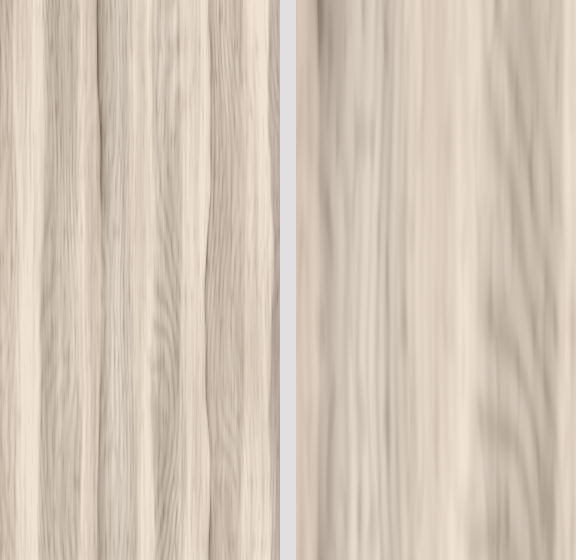
Left: the whole. Right: its middle third, enlarged.
Write a WebGL 2 fragment shader that draws this texture.

```glsl
#version 300 es
precision highp float;

uniform vec2 u_resolution;
out vec4 outColor;

#define BOARDS 10.0
#define BOARD_SHIFT 0.35
#define RING_FREQ 54.0
#define RING_WARP 7.0
#define RING_DEPTH 0.28
#define STREAK_DEPTH 0.56
#define PORE_DEPTH 0.48
#define SEAM_DEPTH 1.30
#define DARK_WOOD vec3(0.700, 0.635, 0.570)
#define LIGHT_WOOD vec3(0.920, 0.866, 0.803)
#define GREY_TINT vec3(-0.014, 0.000, 0.014)

const float TAU = 6.2831853;

float hash(vec2 cell) {
    uvec2 q = uvec2(ivec2(cell)) * uvec2(1597334673u, 3812015801u);
    uint n = (q.x ^ q.y) * 1597334673u;
    n = (n ^ (n >> 15)) * 2246822519u;
    n ^= n >> 13;
    return float(n >> 8) / 16777216.0;
}

float gradientDot(vec2 cell, vec2 offset) {
    float angle = TAU * hash(cell);
    return dot(vec2(cos(angle), sin(angle)), offset);
}

// Gradient noise, roughly -0.7 to 0.7
float noise(vec2 p) {
    vec2 i = floor(p), f = p - i;
    vec2 u = f * f * f * (f * (f * 6.0 - 15.0) + 10.0);
    vec2 e = vec2(1.0, 0.0);
    float low = mix(gradientDot(i, f), gradientDot(i + e.xy, f - e.xy), u.x);
    float high = mix(gradientDot(i + e.yx, f - e.yx), gradientDot(i + e.xx, f - e.xx), u.x);
    return mix(low, high, u.y);
}

// x: tone, y: greyness, z: strength of the ring figure
vec3 boardTraits(float id) {
    float isLight = mod(id, 2.0);
    float a = hash(vec2(id, 41.0)), b = hash(vec2(id, 57.0));
    float tone = mix(0.37, 0.89, isLight) + 0.28 * (a - 0.5);
    return vec3(tone, (1.0 - isLight) * b, mix(0.6 + 0.4 * a, 0.25 + 0.3 * b, isLight));
}

float boardEdge(float id, float y) {
    float jitter = 0.4 * (hash(vec2(id, 13.0)) - 0.5);
    float wander = 0.24 * noise(vec2(id * 7.3, y * 1.4)) + 0.06 * noise(vec2(id * 3.7, y * 5.0));
    return id - BOARD_SHIFT + jitter + wander;
}

void main() {
    vec2 p = gl_FragCoord.xy / u_resolution.x;
    float across = p.x * BOARDS;

    // Boards laid side by side, with soft joins and dark seams
    vec3 traits = boardTraits(-1.0);
    float seam = 0.0;
    for (float id = 0.0; id <= BOARDS + 1.0; id++) {
        float d = across - boardEdge(id, p.y);
        float pick = hash(vec2(id, 29.0));
        float isMain = 1.0 - step(0.5, mod(id, 4.0));
        float soft = mix(0.06 + 0.2 * pick, 0.05, isMain);
        traits = mix(traits, boardTraits(id), smoothstep(-soft, soft, d));

        float strength = mix(0.35 * pick, 1.0, isMain);
        strength *= clamp(0.7 + 1.3 * noise(vec2(id * 5.1, p.y * 2.6 + 9.0)), 0.1, 1.0);
        float line = exp(-abs(d) / 0.045);
        float shade = 0.2 * exp(-abs(d) / 0.22) * smoothstep(-0.03, 0.03, d);
        seam += strength * (line + shade);
    }

    // Growth rings: contours that bend into long arches
    float bend = noise(vec2(p.x * 6.5, p.y * 0.9 + 3.0));
    float ripple = noise(vec2(p.x * 22.0, p.y * 5.0));
    float phase = p.x * RING_FREQ + RING_WARP * bend + 0.35 * ripple;
    float ring = pow(0.5 + 0.5 * sin(TAU * phase), 1.6) - 0.42;
    ring *= 1.0 - smoothstep(0.3, 0.6, fwidth(phase));
    ring *= 0.75 + 1.0 * noise(vec2(p.x * 11.0, p.y * 2.0 + 20.0));

    // Straight fibres at three widths, and fine pores
    float sway = 0.006 * noise(vec2(p.x * 4.0, p.y * 2.2));
    float x = p.x + sway;
    float streak = 0.90 * noise(vec2(x * 13.0, p.y * 0.7))
                 + 0.42 * noise(vec2(x * 42.0 + 5.0, p.y * 0.9))
                 + 0.55 * noise(vec2(x * 105.0 + 11.0, p.y * 2.0));
    float pore = noise(vec2(x * 125.0, p.y * 9.0));

    float tone = traits.x + STREAK_DEPTH * streak;
    tone -= RING_DEPTH * traits.z * ring;
    tone -= PORE_DEPTH * max(pore - 0.08, 0.0) * (0.5 + traits.z);
    tone -= SEAM_DEPTH * seam;

    vec3 color = mix(DARK_WOOD, LIGHT_WOOD, clamp(tone, -0.9, 1.08));
    color += GREY_TINT * traits.y;
    outColor = vec4(color, 1.0);
}
```
